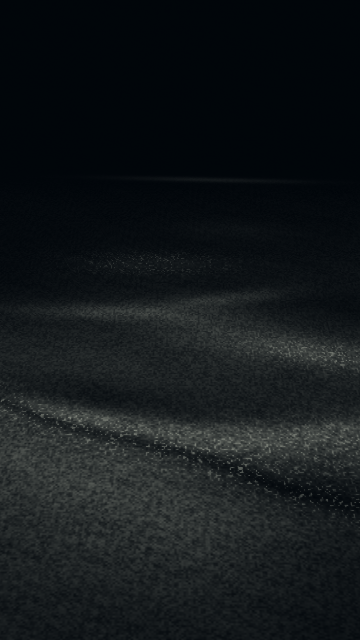
Give the GLSL for this texture, as a WebGL 1 fragment shader.

```glsl
precision highp float;
// Dark water at night: black sky above a sea lit by drifting patches of pale light.
// Soft elliptical glows and curved banks set the light; perspective-mapped value
// noise then breaks it into ripples, fine grain and glints.
uniform vec2 u_resolution;

const float ASPECT = 1.778;        // height over width of the scene
const float SKY_LEVEL = 0.022;
const float HORIZON = 0.279;       // measured down from the top
const float RIPPLE_SCALE = 95.0;
const float GRAIN_SCALE = 185.0;
const float RIPPLE_STRENGTH = 0.40;
const float GRAIN_STRENGTH = 0.62;
const float GLINT_STRENGTH = 0.22;

float hash(vec2 p) {
  return fract(sin(dot(p, vec2(127.1, 311.7))) * 43758.5453);
}

float noise(vec2 p) {
  vec2 cell = floor(p);
  vec2 f = fract(p);
  f = f * f * (3.0 - 2.0 * f);
  return mix(mix(hash(cell), hash(cell + vec2(1.0, 0.0)), f.x),
             mix(hash(cell + vec2(0.0, 1.0)), hash(cell + vec2(1.0, 1.0)), f.x), f.y);
}

// Soft ellipse of light, sheared so that it falls by slope across its width.
float glow(vec2 p, vec2 center, vec2 radius, float slope) {
  vec2 d = p - center;
  d.y -= slope * d.x;
  d /= radius;
  return exp(-dot(d, d));
}

// Quick rise below an edge, followed by a slow fade downward.
float bank(float depth, float rise, float fade) {
  return smoothstep(-rise, rise, depth) * exp(-max(depth, 0.0) / fade);
}

// Ambient light of the water from the horizon to the foreground.
float ambient(float y) {
  float level = SKY_LEVEL;
  level += 0.014 * smoothstep(HORIZON - 0.01, 0.34, y);
  level += 0.030 * smoothstep(0.33, 0.46, y);
  level += 0.042 * smoothstep(0.44, 0.54, y);
  level += 0.025 * smoothstep(0.61, 0.70, y);
  level -= 0.045 * smoothstep(0.76, 1.0, y);
  return level;
}

// Dark seam that winds across the foreground.
float seamHeight(float x) {
  return 0.627 + 0.175 * x - 0.012 * x * x + 0.006 * sin(x * 9.0);
}

float waterLight(vec2 p) {
  float light = ambient(p.y);

  // Distant streaks
  light += 0.065 * glow(p, vec2(0.58, 0.281), vec2(0.24, 0.0035), 0.012);
  light += 0.025 * glow(p, vec2(0.64, 0.360), vec2(0.17, 0.014), 0.02);
  light += 0.040 * glow(p, vec2(0.42, 0.412), vec2(0.18, 0.014), 0.0);

  // Middle light, branching towards the right
  light += 0.120 * glow(p, vec2(0.30, 0.488), vec2(0.24, 0.012), 0.015);
  light += 0.095 * glow(p, vec2(0.63, 0.467), vec2(0.17, 0.011), -0.055);
  light += 0.070 * glow(p, vec2(0.56, 0.505), vec2(0.22, 0.030), 0.08);
  light += 0.125 * glow(p, vec2(0.90, 0.553), vec2(0.26, 0.021), 0.07);
  light += 0.030 * glow(p, vec2(0.45, 0.565), vec2(0.55, 0.045), 0.0);

  // Foreground bank and its brightest stretches
  float edge = 0.621 + 0.125 * p.x - 0.085 * p.x * p.x;
  light += 0.085 * bank(p.y - edge, 0.014, 0.09);
  light += 0.075 * glow(p, vec2(0.16, 0.642), vec2(0.24, 0.016), 0.10);
  light += 0.080 * glow(p, vec2(0.46, 0.680), vec2(0.22, 0.022), 0.08);
  light += 0.090 * glow(p, vec2(0.88, 0.680), vec2(0.28, 0.026), -0.02);
  light += 0.065 * glow(p, vec2(0.22, 0.745), vec2(0.44, 0.075), 0.12);
  light += 0.040 * glow(p, vec2(0.45, 0.850), vec2(0.34, 0.070), 0.0);

  // Shadows
  float seam = (p.y - seamHeight(p.x)) / (0.009 + 0.007 * p.x);
  light *= 1.0 - 0.50 * exp(-seam * seam);
  light *= 1.0 - 0.48 * glow(p, vec2(0.90, 0.765), vec2(0.30, 0.035), 0.06);
  light *= 1.0 - 0.40 * glow(p, vec2(1.02, 0.490), vec2(0.22, 0.032), 0.08);
  light *= 1.0 - 0.28 * glow(p, vec2(0.32, 0.620), vec2(0.26, 0.020), 0.07);
  light *= 1.0 - 0.30 * smoothstep(0.55, 1.0, p.x) * smoothstep(0.74, 0.86, p.y);
  light *= 1.0 - 0.35 * glow(p, vec2(0.0, 0.42), vec2(0.22, 0.07), 0.0);
  return light;
}

// Regions where single glints stand out from the surface.
float glintMask(vec2 p) {
  float seam = (p.y - seamHeight(p.x)) / 0.025;
  float mask = 0.85 * exp(-seam * seam);
  mask += 0.65 * glow(p, vec2(0.42, 0.412), vec2(0.18, 0.014), 0.0);
  mask += 0.65 * glow(p, vec2(0.92, 0.557), vec2(0.20, 0.020), 0.07);
  return mask + 0.55 * glow(p, vec2(0.85, 0.705), vec2(0.30, 0.045), 0.0);
}

void main() {
  vec2 uv = gl_FragCoord.xy / u_resolution;
  vec2 p = vec2(uv.x, 1.0 - uv.y);

  // Perspective surface: cells grow evenly towards the viewer
  float nearness = p.y + 0.3;
  vec2 surface = vec2((p.x - 0.5) / nearness, ASPECT * log(nearness));
  vec2 slanted = vec2(surface.x + 0.3 * surface.y, 1.5 * (surface.y - 0.28 * surface.x));
  float ripple = noise(slanted * RIPPLE_SCALE) - 0.5;
  float grain = noise(surface * vec2(1.0, 1.3) * GRAIN_SCALE + 37.0) - 0.5;
  float patches = noise(slanted * vec2(7.0, 20.0) + 11.0) - 0.5;

  float water = smoothstep(HORIZON - 0.01, HORIZON + 0.03, p.y);
  float texture = RIPPLE_STRENGTH * ripple * smoothstep(0.4, 0.8, p.y)
                + GRAIN_STRENGTH * grain + 0.16 * patches;
  float light = waterLight(p) * (1.0 + texture * mix(0.25, 1.0, water));
  light += GLINT_STRENGTH * glintMask(p) * smoothstep(0.16, 0.5, grain + 0.25 * ripple);

  // Cool shadows turn to neutral grey in the light
  vec3 color = vec3(light - 0.018, light, 0.89 * light + 0.020);
  gl_FragColor = vec4(clamp(color, 0.0, 1.0), 1.0);
}
```
